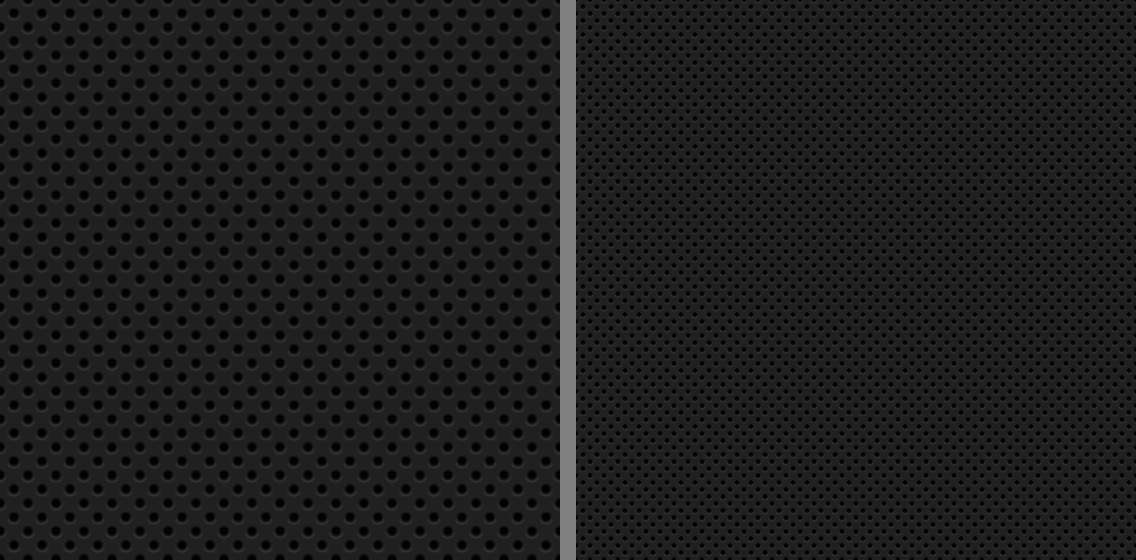
Left: one tile. Right: repeated 2 by 2.
Reproduce this pattern procedurally as a WebGL 1 fragment shader.

```glsl
precision highp float;
// Dark perforated sheet: staggered round holes with soft pits and lit lower rims.

uniform vec2 u_resolution;

#define REPEATS 20.0                    // lattice cells across and down
#define ROW_SHIFT 0.02                  // upward shift of the lattice, in cells
#define SHEET_COLOR vec3(0.127)
#define PIT_COLOR vec3(0.008)
#define RIM_LIGHT 0.068                 // brightness added on the lower rim
#define CORE_RADIUS 0.105               // fully dark part of a hole, in cells
#define PIT_RADIUS 0.215                // where the pit meets the sheet
#define RIM_RADIUS 0.222
#define RIM_WIDTH 0.036
#define SHADOW_LIFT 0.020               // upward stretch of the pit
#define JITTER 0.012                    // irregularity of hole positions
#define RIM_VARIATION 0.15              // irregularity of rim brightness

float hash(vec2 p) {
  return fract(sin(dot(p, vec2(127.1, 311.7))) * 43758.5453);
}

// Returns pit coverage in x and rim light in y for one square lattice of holes.
vec2 holeLattice(vec2 cellPos, float seed, float pixel) {
  vec2 cell = floor(cellPos + 0.5);
  vec2 id = mod(cell, REPEATS) + seed;
  vec2 wobble = vec2(hash(id), hash(id + 41.0)) - 0.5;
  vec2 d = cellPos - cell - JITTER * wobble;

  float r = length(d);
  float up = d.y / max(r, 0.001);

  // Soft pit, reaching a little farther on the shaded upper side
  float soft = 0.5 * pixel;
  float pit = 1.0 - smoothstep(CORE_RADIUS - soft, PIT_RADIUS + soft,
                               r - SHADOW_LIFT * up);

  // Crescent of light along the lower edge
  float band = (r - RIM_RADIUS) / (RIM_WIDTH + 0.1 * pixel);
  float facing = smoothstep(-0.35, 0.95, -up);
  float strength = 1.0 + RIM_VARIATION * (hash(id + 83.0) - 0.5);
  return vec2(pit, exp(-band * band) * facing * strength);
}

void main() {
  vec2 uv = gl_FragCoord.xy / u_resolution;
  vec2 p = uv * REPEATS - vec2(0.0, ROW_SHIFT);
  float pixel = REPEATS / min(u_resolution.x, u_resolution.y);

  // Two lattices, half a cell apart, give the staggered rows
  vec2 holes = vec2(0.0);
  for (int i = 0; i < 2; i++) {
    float k = float(i);
    holes += holeLattice(p - 0.5 * k, 7.3 * k, pixel);
  }

  vec3 color = mix(SHEET_COLOR, PIT_COLOR, min(holes.x, 1.0));
  color += RIM_LIGHT * holes.y;
  gl_FragColor = vec4(color, 1.0);
}
```
